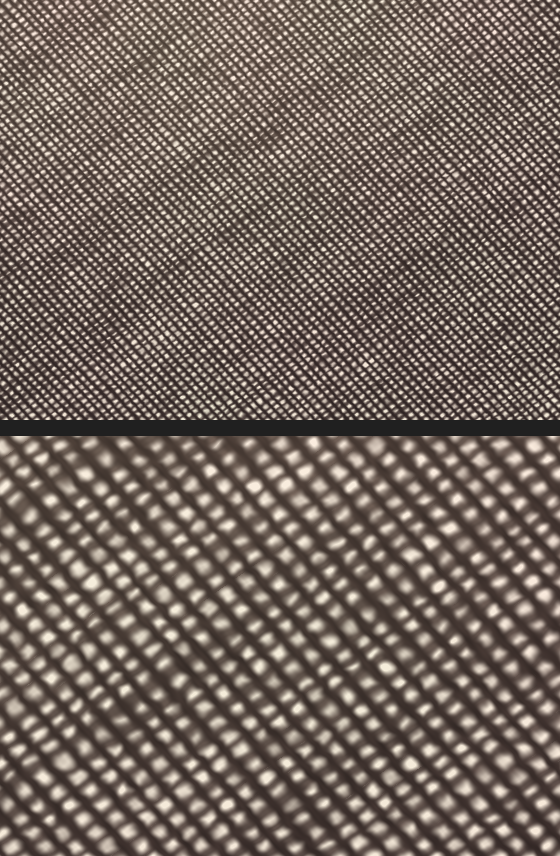
Top, the full canvas; bottom, a detail of the centre.
This texture is drawn by a Shadertoy shader. Its source:

```glsl
// Loose diagonal cloth weave: dark yarns crossing over small pale gaps, lit from the top.

vec2 hashGradient(vec2 cell) {
    vec2 h = vec2(dot(cell, vec2(127.1, 311.7)), dot(cell, vec2(269.5, 183.3)));
    return 2.0 * fract(sin(h) * 43758.5) - 1.0;
}

float gradientNoise(vec2 p) {
    vec2 i = floor(p), f = fract(p);
    vec2 s = f * f * f * (f * (f * 6.0 - 15.0) + 10.0);
    float a = dot(hashGradient(i), f);
    float b = dot(hashGradient(i + vec2(1, 0)), f - vec2(1, 0));
    float c = dot(hashGradient(i + vec2(0, 1)), f - vec2(0, 1));
    float d = dot(hashGradient(i + vec2(1, 1)), f - vec2(1, 1));
    return mix(mix(a, b, s.x), mix(c, d, s.x), s.y);
}

// Openness between two yarns; yarn centres lie on whole numbers.
float gapProfile(float x, float halfWidth, float softness) {
    float blur = max(softness, 0.6 * fwidth(x));
    return 1.0 - smoothstep(halfWidth - blur, halfWidth + blur, abs(fract(x) - 0.5));
}

void mainImage(out vec4 fragColor, in vec2 fragCoord) {
    vec2 p = fragCoord / iResolution.y;

    // Skewed weave axes: x counts falling yarns, y counts rising yarns
    vec2 weave = vec2(dot(p, vec2(0.74, 0.67)) * 54.0,
                      dot(p, vec2(-0.59, 0.81)) * 68.0);

    // Uneven spacing that stays coherent along each yarn
    vec2 shift = vec2(gradientNoise(weave * vec2(0.47, 0.035) + 3.0),
                      gradientNoise(weave * vec2(0.06, 0.43) + 17.0));
    weave += vec2(0.34, 0.55) * shift + 0.3 * gradientNoise(p * 2.5 + 9.0);
    vec2 id = floor(weave);

    // Frayed yarn edges
    vec2 frayed = weave + vec2(0.16, 0.2) * vec2(gradientNoise(weave * 1.7 + 51.0),
                                                 gradientNoise(weave * 1.7 + 73.0));

    // Uneven yarn widths, with broad tight bands along the rising yarns
    float band = gradientNoise(vec2(weave.x * 0.03, weave.y * 0.17));
    float slub = gradientNoise(vec2(weave.x * 0.19, id.y * 0.73 + 0.37));
    float fallingSlub = gradientNoise(vec2(id.x * 0.67 + 0.29, weave.y * 0.13));
    float gapX = gapProfile(frayed.x, 0.26 + 0.09 * fallingSlub + 0.03 * band, 0.19);
    float gapY = gapProfile(frayed.y, 0.25 + 0.2 * slub + 0.08 * band, 0.22);

    // Lamp glow over the upper left, falling off to the lower corners
    vec2 toLamp = (p - vec2(0.45, 1.05)) * vec2(0.9, 1.15);
    float glow = exp(-1.7 * dot(toLamp, toLamp));

    // Yarn colour with fine fibres running along each direction
    float fibre = gradientNoise(weave * vec2(4.0, 0.9)) * (1.0 - gapX)
                + gradientNoise(weave * vec2(0.9, 4.0) + 31.0) * gapX;
    vec3 yarn = mix(vec3(0.185, 0.142, 0.14), vec3(0.335, 0.278, 0.24), glow);
    yarn *= 1.0 + 0.28 * fibre + 0.1 * band;
    yarn += vec3(0.13, 0.12, 0.11) * gapX;

    // Pale backing, partly veiled by stray fibres
    float veil = 0.92 + 0.6 * gradientNoise(id * 0.71 + 0.23)
               + 0.3 * gradientNoise(weave * 1.9 + 5.0);
    vec3 backing = mix(vec3(0.95, 0.91, 0.84), vec3(1.0, 0.94, 0.89), glow);
    vec3 color = mix(yarn, backing, clamp(gapX * gapY * veil, 0.0, 1.0));

    // Slow warm and cool drift
    color *= 1.0 + 0.04 * gradientNoise(p * 3.0 + 41.0) * vec3(1.0, -0.5, 0.6);
    fragColor = vec4(clamp(color, 0.0, 1.0), 1.0);
}
```
